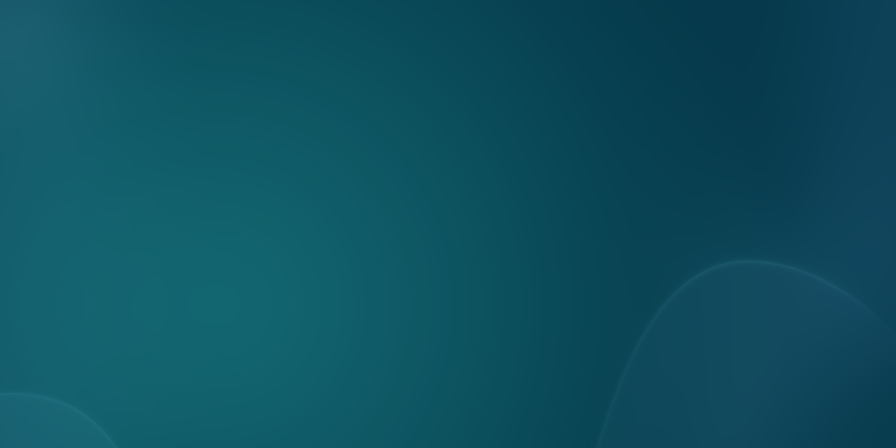
Write a WebGL 1 fragment shader that draws this background.

```glsl
precision highp float;
// Deep teal gradient with a soft glow and two faint translucent hills.

uniform vec2 u_resolution;

// Approximate signed distance below a hill: x = offset from peak, y = height below it.
// The curve drops by bend.x * x^2 + bend.y * x^4.
float hillDepth(vec2 offset, vec2 bend) {
  float x2 = offset.x * offset.x;
  float drop = bend.x * x2 + bend.y * x2 * x2;
  float slope = offset.x * (2.0 * bend.x + 4.0 * bend.y * x2);
  return (-offset.y - drop) / sqrt(1.0 + slope * slope);
}

void main() {
  // Height is one unit, x grows with the aspect ratio of two to one.
  vec2 p = gl_FragCoord.xy / u_resolution * vec2(2.0, 1.0);
  float pixel = 1.0 / u_resolution.y;

  // Radial gradient from the teal glow to dark navy
  float t = clamp(length(p - vec2(0.49, 0.32)) / 1.27, 0.0, 1.0);
  t = mix(t, t * t * (3.0 - 2.0 * t), 0.45);
  vec3 color = mix(vec3(0.072, 0.402, 0.44), vec3(0.018, 0.22, 0.29), t);

  // Pale left edge, its upper corner, and the blue right edge
  color += vec3(0.025, 0.035, 0.045) * (1.0 - smoothstep(0.0, 0.5, p.x));
  color += vec3(0.04, 0.045, 0.045) * exp(-20.0 * dot(p - vec2(0.0, 0.95), p - vec2(0.0, 0.95)));
  color += vec3(0.03, 0.03, 0.05) * smoothstep(1.65, 2.0, p.x) * smoothstep(0.0, 0.5, p.y);

  // Large hill: steep on the left, gentle on the right
  vec2 offset = p - vec2(1.667, 0.417);
  vec2 bend = offset.x < 0.0 ? vec2(2.5, 11.0) : vec2(1.45, 0.0);
  float depth = hillDepth(offset, bend);
  float inside = smoothstep(-pixel, pixel, depth);
  float halo = exp(-max(-depth, 0.0) / 0.2) * smoothstep(1.3, 1.75, p.x);
  float corner = 1.0 - 0.8 * smoothstep(0.15, 0.6, offset.x - 0.6 * offset.y);
  color += vec3(0.035, 0.05, 0.055) * halo * corner;
  color += vec3(0.018, 0.016, 0.022) * inside * corner;
  float rim = exp(-abs(depth) / 0.005) * (0.4 + 0.6 * exp(-20.0 * offset.x * offset.x));
  color += vec3(0.04, 0.06, 0.06) * rim * (1.0 - smoothstep(0.2, 0.32, offset.x));

  // Small hill in the lower left
  depth = hillDepth(p - vec2(0.026, 0.122), vec2(1.4, 15.0));
  inside = smoothstep(-pixel, pixel, depth);
  color += vec3(0.02, 0.022, 0.025) * inside;
  color += vec3(0.025, 0.035, 0.035) * exp(-abs(depth) / 0.005);

  gl_FragColor = vec4(color, 1.0);
}
```
